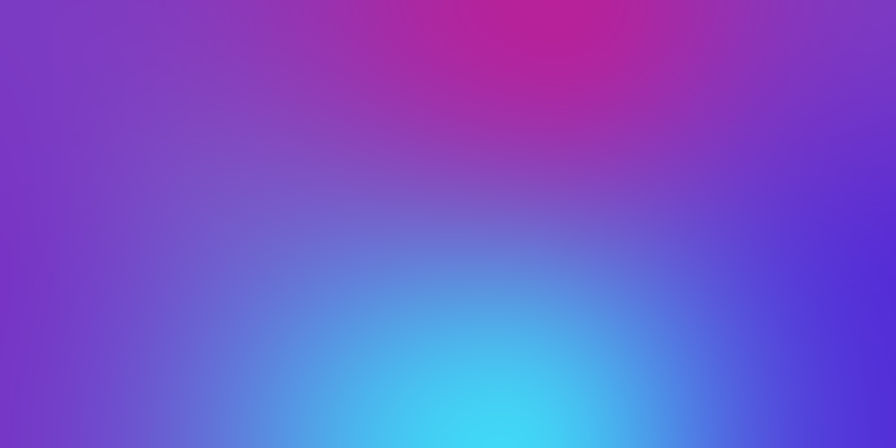
Write a Shadertoy shader that draws this background.

```glsl
#define VIOLET  vec3(0.48, 0.16, 0.76)
#define INDIGO  vec3(0.33, 0.15, 0.84)
#define PURPLE  vec3(0.48, 0.23, 0.77)
#define HAZE    vec3(0.50, 0.35, 0.76)
#define CYAN    vec3(0.25, 0.85, 0.97)
#define MAGENTA vec3(0.72, 0.13, 0.60)
#define CYAN_CENTER    vec2(0.56, 0.00)
#define MAGENTA_CENTER vec2(0.62, 1.00)
#define HAZE_CENTER    vec2(0.25, 0.62)
// Glow extents: left, right, vertical
#define CYAN_REACH    vec3(0.35, 0.255, 0.59)
#define MAGENTA_REACH vec3(0.32, 0.22, 0.456)
#define HAZE_REACH    vec3(0.18, 0.22, 0.32)

// Gaussian falloff with separate left and right widths
float glow(vec2 uv, vec2 center, vec3 reach) {
    vec2 offset = uv - center;
    float width = offset.x < 0.0 ? reach.x : reach.y;
    vec2 scaled = offset / vec2(width, reach.z);
    return exp(-dot(scaled, scaled));
}

void mainImage(out vec4 fragColor, in vec2 fragCoord) {
    vec2 uv = fragCoord / iResolution.xy;

    // Violet to indigo base, easing to purple at the top
    vec3 color = mix(VIOLET, INDIGO, smoothstep(0.2, 1.0, uv.x));
    color = mix(color, PURPLE, smoothstep(0.3, 1.05, uv.y));

    // Soft light layers
    color = mix(color, HAZE, 0.4 * glow(uv, HAZE_CENTER, HAZE_REACH));
    color = mix(color, CYAN, glow(uv, CYAN_CENTER, CYAN_REACH));
    color = mix(color, MAGENTA, glow(uv, MAGENTA_CENTER, MAGENTA_REACH));

    fragColor = vec4(color, 1.0);
}
```
